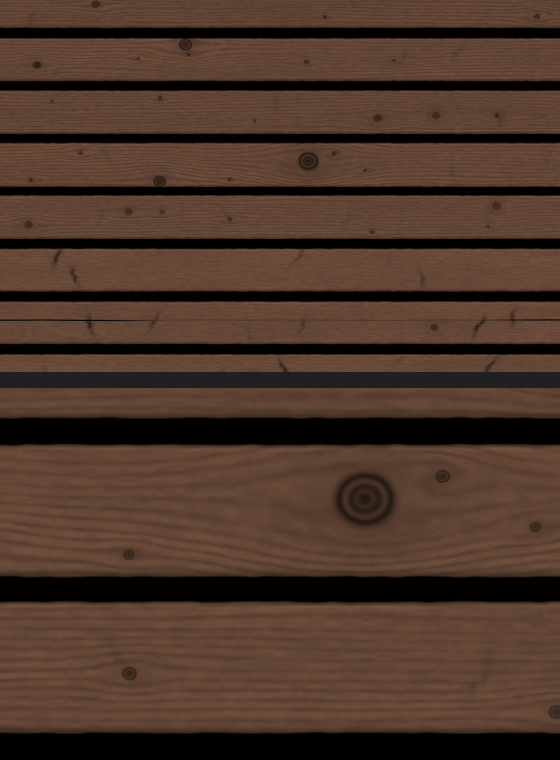
Top: the whole. Bottom: its middle third, enlarged.
This texture is drawn by a WebGL 2 fragment shader. Its source:

```glsl
#version 300 es
precision highp float;
// Horizontal brown timber slats separated by black gaps.
// Grain is a stream field of layered sines that bends around knots;
// small knots and stains sit at jittered points, one per cell.
uniform vec2 u_resolution;
out vec4 outColor;

const float PITCH = 0.1416;      // slat plus gap, in canvas heights
const float FIRST_GAP = 0.0889;  // centre of the top gap
const vec3 GAP = vec3(0.008, 0.002, 0.001);
const vec3 SHADE = vec3(0.13, 0.09, 0.06);
const vec3 DARK = vec3(0.31, 0.22, 0.17);
const vec3 LIGHT = vec3(0.45, 0.317, 0.245);

float hash(vec2 p) {
  vec3 h = fract(vec3(p.xyx) * 0.1031);
  h += dot(h, h.yzx + 33.33);
  return fract((h.x + h.y) * h.z);
}

float noise(vec2 p) {
  vec2 i = floor(p), f = fract(p);
  f = f * f * (3.0 - 2.0 * f);
  return mix(mix(hash(i), hash(i + vec2(1, 0)), f.x),
             mix(hash(i + vec2(0, 1)), hash(i + vec2(1, 1)), f.x), f.y);
}

float waves(float x, float seed) {
  float sum = 0.0, amp = 0.5;
  for (int i = 0; i < 4; i++) {
    sum += amp * sin(x + seed);
    x *= 2.13;
    seed = seed * 1.7 + 1.3;
    amp *= 0.5;
  }
  return sum;
}

float bell(float x) { return exp(-x * x); }

// x: grain displacement, y: darkness
vec2 knot(vec2 d, float radius) {
  float m = length(d * vec2(0.9, 1.0)) / radius;
  float reach = length(d * vec2(0.5, 1.0)) / radius;
  float core = 1.0 - smoothstep(0.3, 1.1, m);
  float rings = (0.5 + 0.5 * sin(m * 15.0)) * (1.0 - smoothstep(0.9, 1.3, m));
  float dark = 0.4 * core + 0.25 * rings + 0.4 * bell((m - 1.0) * 5.0);
  return vec2(-0.9 * d.y * exp(-0.1 * reach * reach), dark + 0.15 * bell(m * 0.4));
}

// A main knot and a smaller companion on the odd upper slats
vec2 mainKnots(vec2 q, float id) {
  vec2 sum = vec2(0.0);
  if (id > 3.5 || mod(id, 2.0) < 0.5) return sum;
  vec2 centre = vec2(0.334 + 0.165 * id, -0.055 + 0.015 * id);
  for (float i = 0.0; i < 2.0; i++)
    sum += knot(q - centre - i * vec2(-0.4, 0.055), (0.01 + 0.004 * id) * (1.0 - 0.4 * i));
  return sum;
}

vec2 smallKnots(vec2 q, float id, float cell, float chance) {
  vec2 sum = vec2(0.0);
  for (float i = -1.0; i <= 1.0; i++) {
    vec2 key = vec2(floor(q.x / cell) + i + 7.0, id * 5.0 + 3.0);
    if (hash(key + 41.0) > chance) continue;
    vec2 centre = vec2((key.x - 7.0 + hash(key)) * cell, 0.09 * (hash(key + 13.0) - 0.5));
    sum += knot(q - centre, mix(0.003, 0.009, hash(key + 29.0))) * vec2(1.0, 0.75);
  }
  return sum;
}

// Slanted dark streaks across the slat
float stains(vec2 q, float id, float cell) {
  float sum = 0.0;
  for (float i = -1.0; i <= 1.0; i++) {
    vec2 key = vec2(floor(q.x / cell) + i + 19.0, id * 3.0 + 11.0);
    vec2 d = q - vec2((key.x - 19.0 + hash(key)) * cell, 0.1 * (hash(key + 5.0) - 0.5));
    d.x += d.y * (hash(key + 17.0) - 0.5) * 1.6 + 0.006 * waves(d.y * 90.0, key.x);
    sum += bell(d.x / 0.007) * bell(d.y / 0.025) * pow(hash(key + 23.0), 2.0);
  }
  return sum * (0.4 + 0.8 * noise(q * vec2(160.0, 110.0)));
}

void main() {
  vec2 p = gl_FragCoord.xy / u_resolution.y;
  float row = (1.0 - p.y - FIRST_GAP) / PITCH;
  float id = floor(row) + 1.0;
  vec2 q = vec2(p.x, (fract(row) - 0.5) * PITCH);
  float knotty = 1.0 - step(4.5, id);

  // Grain lines and fibres
  vec2 knots = mainKnots(q, id) + smallKnots(q, id, 0.19, mix(0.2, 0.6, knotty));
  float flow = q.y + knots.x + 0.009 * waves(q.x * 2.7 + q.y * 9.0, id * 2.4);
  float phase = flow * 680.0 + 5.0 * noise(vec2(q.x * 2.5, flow * 55.0 + id * 17.0));
  float lines = pow(0.5 + 0.5 * sin(phase), 2.0);
  float patches = noise(vec2(q.x * 4.0 + id * 9.0, flow * 35.0 + 20.0));
  float fibre = noise(vec2(q.x * 65.0, flow * 330.0 + id * 91.0));
  float speck = noise(vec2(q.x * 200.0, q.y * 260.0 + id * 31.0));

  // Slat tone and wear
  float tone = 0.60 + 0.12 * (hash(vec2(id, 8.0)) - 0.5) + 0.1 * (1.0 - knotty);
  tone += 0.32 * (fibre - 0.5) + 0.16 * (speck - 0.5) + 0.3 * (patches - 0.5);
  tone -= lines * mix(0.12, 0.42, knotty) * (0.25 + patches);
  vec3 color = mix(DARK, LIGHT, clamp(tone, -0.3, 1.1));
  float wear = knots.y + stains(q, id, 0.17) * mix(0.85, 0.2, knotty);
  color = mix(color, SHADE * 0.6, clamp(wear, 0.0, 0.88));

  // Long split in one lower slat
  float split = bell((q.y + 0.007 + 0.0012 * waves(q.x * 9.0, 2.0)) / 0.0018);
  split *= 0.2 + 0.75 * smoothstep(0.4, 0.6, abs(q.x - 0.86));
  color = mix(color, GAP, split * step(abs(id - 6.0), 0.5));

  // Gap with rough edges, a lit upper arris and a soft lower shade
  float gapId = floor(row + 0.5);
  float halfGap = 0.0122 + 0.003 * (hash(vec2(gapId + 4.0, 2.0)) - 0.5);
  float edge = abs(row - gapId) * PITCH - halfGap;
  edge += 0.0012 * (noise(vec2(q.x * 70.0, id * 7.0)) - 0.5);
  float upper = step(q.y, 0.0);
  color *= 1.0 + 0.12 * upper * bell((edge - 0.004) / 0.002);
  color = mix(color, SHADE, 0.5 * bell(max(edge, 0.0) / mix(0.005, 0.0025, upper)));
  float soft = max(0.7 / u_resolution.y, 0.0012);
  color = mix(GAP, color, smoothstep(-soft, soft, edge));
  outColor = vec4(color, 1.0);
}
```
